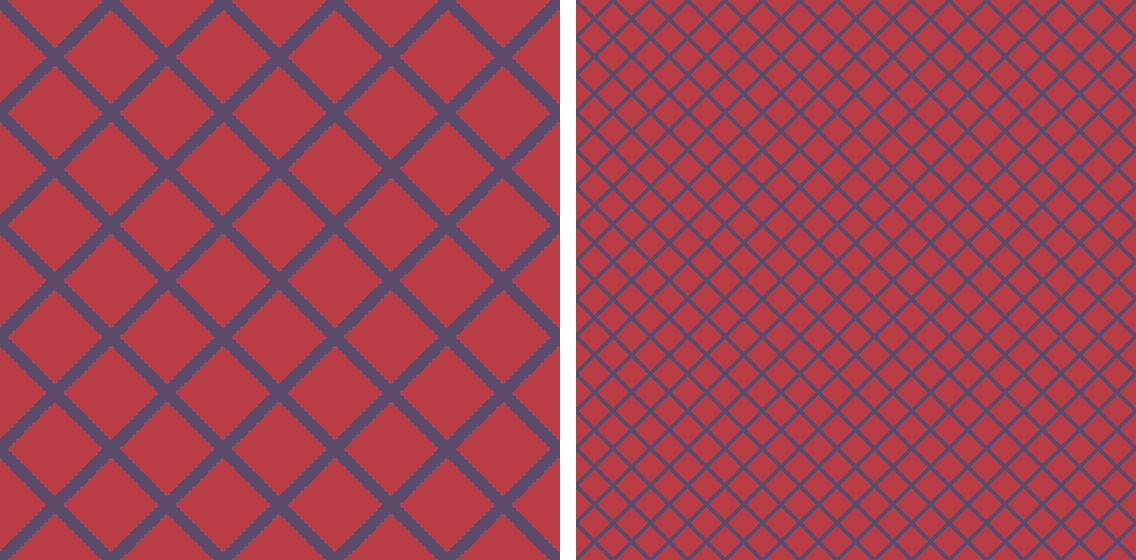
Left, the tile; right, the same tile 3 across and 3 down.
This pattern is drawn by a WebGL 1 fragment shader. Its source:

```glsl
precision highp float;

uniform vec2 u_resolution;

#define REPEATS 5.0
#define SHIFT vec2(-0.0017)
#define HALF_BAND 0.081
#define TEETH 14.0
#define TOOTH_DEPTH 0.004
#define FLECK_WIDTH 0.006
#define FLECK_SHARE 0.7
#define RED vec3(0.73, 0.24, 0.27)
#define PURPLE vec3(0.36, 0.29, 0.42)
#define FLECK vec3(0.56, 0.41, 0.49)

float hash(vec2 cell) {
  return fract(sin(dot(cell, vec2(12.99, 78.23))) * 4375.5);
}

// Pale flecks, one per tooth, with cell numbers that wrap at the tile border
float fleckMask(float across, float along, float family, float edge, float blur) {
  float line = floor(across + 0.5);
  float side = step(line, across);
  float tooth = along * TEETH;
  vec2 cell = vec2(mod(floor(tooth), REPEATS * TEETH),
                   mod(line, REPEATS) * 4.0 + side * 2.0 + family);
  float rim = 1.0 - smoothstep(FLECK_WIDTH - blur, FLECK_WIDTH + blur, abs(edge));
  float dotBlur = blur * TEETH;
  float spot = 1.0 - smoothstep(0.22 - dotBlur, 0.22 + dotBlur,
                                abs(fract(tooth) - 0.5));
  return rim * spot * step(hash(cell), FLECK_SHARE);
}

void main() {
  vec2 uv = gl_FragCoord.xy / u_resolution - SHIFT;

  // Diagonal axes: bands are centred on whole numbers of each
  vec2 diagonal = REPEATS * vec2(uv.x + uv.y, uv.x - uv.y);
  float blur = 0.7 * REPEATS * 1.414 / min(u_resolution.x, u_resolution.y);

  // Distance to both bands, with finely stepped edges
  vec2 toLine = abs(fract(diagonal + 0.5) - 0.5);
  vec2 teeth = TOOTH_DEPTH * cos(6.2831853 * TEETH * diagonal.yx);
  vec2 edges = toLine - HALF_BAND - teeth;
  float edge = min(edges.x, edges.y);

  vec3 colour = mix(PURPLE, RED, smoothstep(-blur, blur, edge));

  // Flecks follow the nearer band
  float fleck = edges.x < edges.y
    ? fleckMask(diagonal.x, diagonal.y, 0.0, edge, blur)
    : fleckMask(diagonal.y, diagonal.x, 1.0, edge, blur);
  colour = mix(colour, FLECK, fleck);

  gl_FragColor = vec4(colour, 1.0);
}
```
